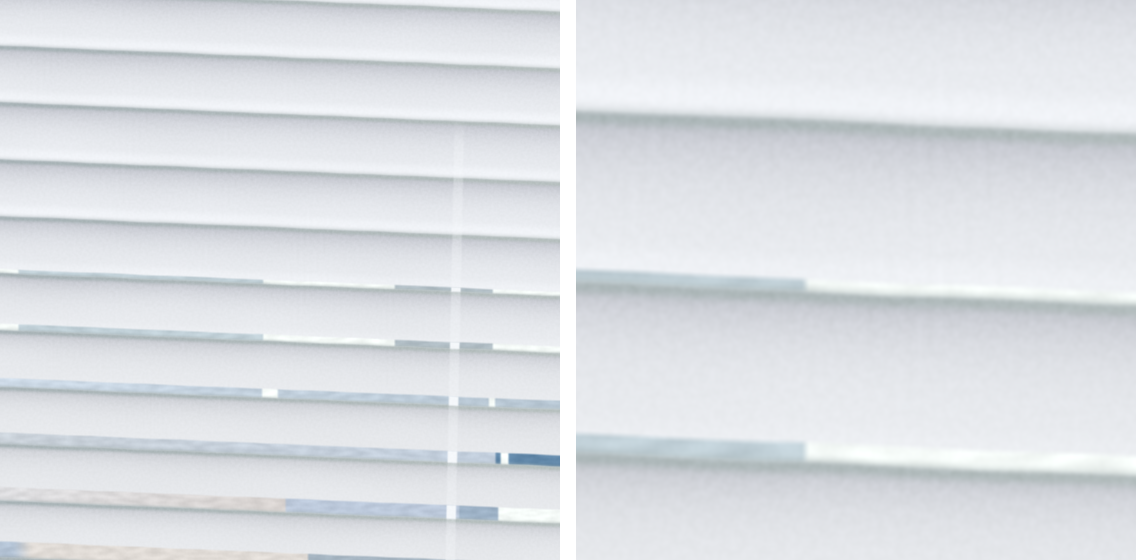
Left, the full canvas; right, a detail of the centre.
This pattern is drawn by a WebGL 1 fragment shader. Its source:

```glsl
precision highp float;
// Pale window blind: ten tilted slats, each shaded under the edge above it.
// Rows come from a sheared repeat; lower rows open into widening gaps that
// show a soft, blocky outdoor view, with cords and fine gradient-noise grain.

uniform vec2 u_resolution;

vec2 gradientAt(vec2 cell) {
  float a = 6.2832 * fract(sin(dot(cell, vec2(127.1, 311.7))) * 43758.5);
  return vec2(cos(a), sin(a));
}

float gradientNoise(vec2 p) {
  vec2 i = floor(p), f = fract(p);
  vec2 u = f * f * f * (f * (f * 6.0 - 15.0) + 10.0);
  vec2 e = vec2(0.0, 1.0);
  float low = mix(dot(gradientAt(i), f),
                  dot(gradientAt(i + e.yx), f - e.yx), u.x);
  float high = mix(dot(gradientAt(i + e), f - e),
                   dot(gradientAt(i + 1.0), f - 1.0), u.x);
  return mix(low, high, u.y);
}

// Soft-edged interval from a to b
float band(float x, float a, float b) {
  return smoothstep(a - 0.003, a + 0.003, x)
       * (1.0 - smoothstep(b - 0.003, b + 0.003, x));
}

// Outdoor colours seen through the gap above slat number "edge"
vec3 viewThrough(float edge, float x) {
  vec3 white = vec3(0.97, 0.99, 0.98);
  vec3 view;
  if (edge < 6.5) {
    view = mix(vec3(0.76, 0.82, 0.85), vec3(0.69, 0.74, 0.77), step(0.6, x));
    float panes = band(x, -0.1, 0.033) + band(x, 0.47, 0.705) + band(x, 0.88, 1.1);
    view = mix(view, white, panes);
  } else if (edge < 7.5) {
    view = mix(vec3(0.81, 0.86, 0.91), vec3(0.72, 0.78, 0.83), x);
    view = mix(view, white, band(x, 0.468, 0.496) + band(x, 0.873, 0.884));
  } else if (edge < 8.5) {
    view = mix(vec3(0.79, 0.82, 0.85), vec3(0.76, 0.81, 0.87), x);
    view = mix(view, vec3(0.38, 0.53, 0.66), band(x, 0.885, 1.1));
    view = mix(view, white, band(x, 0.894, 0.908));
  } else if (edge < 9.5) {
    view = mix(vec3(0.87, 0.87, 0.88), vec3(0.85, 0.83, 0.82), x * 2.0);
    view = mix(view, vec3(0.74, 0.79, 0.86), band(x, 0.51, 1.1));
    view = mix(view, vec3(0.62, 0.70, 0.78), band(x, 0.82, 0.89));
    view = mix(view, white, band(x, 0.89, 1.1));
  } else {
    view = mix(vec3(0.70, 0.76, 0.83), vec3(0.88, 0.86, 0.84),
               smoothstep(0.02, 0.06, x));
    view = mix(view, vec3(0.65, 0.71, 0.76), band(x, 0.55, 1.1));
  }
  return view;
}

void main() {
  vec2 uv = gl_FragCoord.xy / u_resolution;
  float down = 1.0 - uv.y;

  // Sheared rows: whole values of "slat" lie on the slat edges
  float wobble = 0.0012 * gradientNoise(uv * vec2(14.0, 9.0));
  float slat = (down - 0.041 * uv.x - 0.0846 + wobble) / 0.1015 + 1.0;
  float f = fract(slat);
  float edge = floor(slat) + 1.0;
  float opened = smoothstep(3.5, 8.0, slat);

  // Slat face, darkest under the edge above
  float shadow = min(1.0, exp(-f * mix(3.2, 4.5, opened))
                        + smoothstep(0.95, 1.0, f));
  vec3 lit = mix(vec3(0.930, 0.940, 0.955), vec3(0.912, 0.920, 0.932), opened);
  vec3 shade = mix(vec3(0.745, 0.755, 0.790), vec3(0.775, 0.785, 0.810), opened);
  vec3 colour = mix(lit, shade, shadow);
  colour += 0.010 * gradientNoise(uv * vec2(5.0, 12.0));

  // Thin bright lip just above each edge
  colour += 0.025 * smoothstep(0.70, 0.86, f) * (1.0 - smoothstep(0.88, 0.95, f))
          * (1.0 - opened);

  // Gaps widen row by row towards the bottom
  float gapHeight = 0.10 + 0.042 * (edge - 5.0);
  float gap = step(4.5, edge)
            * smoothstep(-0.025, 0.025, f - 1.0 + gapHeight)
            * (1.0 - smoothstep(0.95, 1.0, f));
  vec3 view = viewThrough(edge, uv.x);
  view += 0.07 * gradientNoise(vec2(uv.x * 38.0, down * 110.0));
  colour = mix(colour, view, gap);

  // Soft grey-green line along the edge, lighter to the right
  float t = fract(slat + 0.5) - 0.5;
  float line = exp(-pow(abs(t) / 0.045, 2.0));
  vec3 lineColour = mix(vec3(0.64, 0.69, 0.70), vec3(0.71, 0.75, 0.74), uv.x);
  colour = mix(colour, lineColour, 0.85 * line);

  // Hanging cord: faint over slats, bright across gaps
  float cordX = abs(uv.x - 0.825 + 0.021 * down);
  float cord = 1.0 - smoothstep(0.006, 0.011, cordX);
  cord *= smoothstep(0.20, 0.28, down) * mix(0.28, 0.95, gap);
  colour = mix(colour, vec3(0.97, 0.98, 0.99), cord);

  // Fine grain, a little stronger in the shadows
  float grain = gradientNoise(uv * 170.0) + 0.6 * gradientNoise(uv * 310.0 + 7.0);
  colour += grain * mix(0.010, 0.025, shadow) * vec3(1.0, 0.95, 1.1);

  gl_FragColor = vec4(clamp(colour, 0.0, 1.0), 1.0);
}
```
